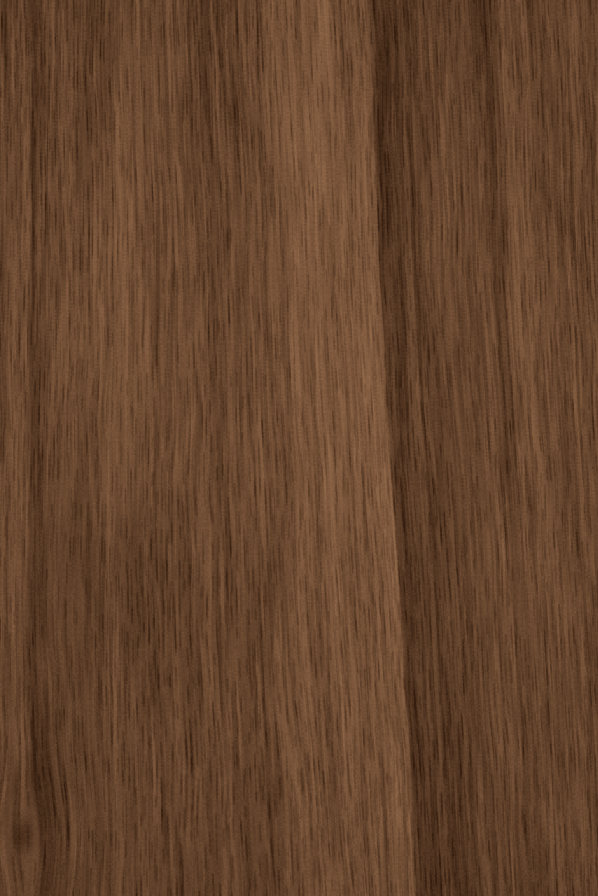
This texture is drawn by a Shadertoy shader. Its source:

```glsl
// Dark walnut board: leaning vertical bands, narrow veins, crisp fibres, pores and a small knot.

const vec3 DARK_WALNUT = vec3(0.285, 0.180, 0.108);
const vec3 LIGHT_WALNUT = vec3(0.510, 0.360, 0.250);

float hash(vec2 cell) {
    return fract(sin(dot(cell, vec2(127.1, 311.7))) * 43758.5453);
}

float noise(vec2 p) {
    vec2 i = floor(p), f = fract(p);
    f = f * f * (3.0 - 2.0 * f);
    return mix(mix(hash(i), hash(i + vec2(1, 0)), f.x),
               mix(hash(i + vec2(0, 1)), hash(i + vec2(1, 1)), f.x), f.y);
}

float fbm(vec2 p) {
    float sum = 0.0, amp = 0.5;
    for (int i = 0; i < 4; i++) {
        sum += amp * noise(p);
        p = p * vec2(2.1, 1.9) + 17.3;
        amp *= 0.5;
    }
    return sum / 0.9375;
}

// Brightness of one fibre column along its length, shifted at random.
float fibre(float column, float along) {
    return noise(vec2(column, along + 40.0 * hash(vec2(column, 2.0))));
}

// Neighbouring fibres side by side with crisp borders, from -0.5 to 0.5.
float fibres(vec2 p, vec2 density) {
    vec2 q = p * density;
    float column = floor(q.x);
    float blur = min(0.5, 0.5 * density.x / iResolution.y);
    float side = smoothstep(0.5 - blur, 0.5 + blur, fract(q.x));
    return mix(fibre(column, q.y), fibre(column + 1.0, q.y), side) - 0.5;
}

// Thin dashes with tapering ends, one per cell, shifted at random along each column.
float pores(vec2 p, vec2 density, float share, float seed) {
    vec2 q = p * density;
    float column = floor(q.x);
    q.y += 9.0 * hash(vec2(column, seed));
    vec2 cell = vec2(column, floor(q.y)) + seed;
    vec2 f = fract(q) - 0.5;
    float offset = 0.5 * (hash(cell + 3.1) - 0.5);
    float reach = mix(0.2, 0.5, hash(cell + 7.7));
    float blur = 0.5 * density.x / iResolution.y;
    float across = 1.0 - smoothstep(0.18 - blur, 0.18 + blur, abs(f.x - offset));
    float along = 1.0 - smoothstep(reach * 0.5, reach, abs(f.y));
    return across * along * step(hash(cell + 5.3), share);
}

// Soft round spot, 1 at its centre.
float blob(vec2 p, vec2 centre, vec2 size) {
    vec2 d = (p - centre) / size;
    return exp(-dot(d, d));
}

// Growth line: crisp on its left, fading out to the right.
float vein(float d, float sharpness, float fade) {
    return smoothstep(-sharpness, sharpness, d) * exp(-max(d, 0.0) / fade);
}

// Level stretch between two soft borders.
float band(float x, float left, float right, float blur) {
    return smoothstep(left - blur, left + blur, x)
         - smoothstep(right - blur, right + blur, x);
}

// Position across the grain, with the lean, the waves and the bulge at the knot.
float grainCoord(vec2 p, vec2 knot) {
    float lean = 0.05 * (1.0 - p.y) * smoothstep(0.08, 0.42, p.x);
    float wave = 0.012 * (noise(vec2(p.x * 5.0, p.y * 3.0)) - 0.5);
    float wiggle = 0.003 * (noise(p * vec2(18.0, 13.0) + 40.0) - 0.5);
    float bulge = 0.5 * (p.x - knot.x) * blob(p, knot, vec2(0.05, 0.08));
    return p.x - lean + wave + wiggle - bulge;
}

// Broad light and dark areas.
float boardTone(vec2 p, float g) {
    float tone = 0.50;
    tone += 0.20 * band(g, 0.285, 0.414, 0.008);
    tone -= 0.11 * band(g, 0.175, 0.285, 0.02);
    tone += 0.13 * band(g, 0.550, 0.580, 0.006);
    tone += 0.10 * band(g, -0.05, 0.028, 0.003);
    tone -= 0.44 * vein(g - 0.414, 0.0015, 0.065);
    tone -= 0.28 * vein(g - 0.030, 0.002, 0.016);
    tone -= 0.30 * vein(g - 0.286, 0.0015, 0.009) * smoothstep(0.2, 0.5, p.y);
    tone -= 0.30 * vein(g - 0.382, 0.0015, 0.005);
    tone -= 0.28 * vein(g - 0.452, 0.0015, 0.008);
    tone -= 0.30 * vein(g - 0.536, 0.0015, 0.010);
    // Pointed arch of pale wood on the left, stain below it.
    float arch = p.y - 0.86 + 85.0 * pow(g - 0.112, 2.0);
    tone += 0.16 * (1.0 - smoothstep(-0.03, 0.01, arch)) * smoothstep(0.38, 0.62, p.y);
    tone -= 0.22 * blob(p, vec2(0.14, 0.31), vec2(0.10, 0.12));
    // Curved line near the right border.
    float curve = p.x - 0.60 - 0.07 * (1.0 - smoothstep(0.62, 0.82, p.y));
    return tone - 0.18 * vein(curve, 0.002, 0.02) * band(p.y, 0.66, 0.80, 0.05);
}

void mainImage(out vec4 fragColor, in vec2 fragCoord) {
    vec2 p = fragCoord / iResolution.y;
    vec2 knot = vec2(0.026, 0.068);
    float g = grainCoord(p, knot);
    vec2 grain = vec2(g, p.y);
    float tone = boardTone(p, g);

    // Streaks, from wide to hair thin.
    tone += 0.50 * (fbm(vec2(g * 30.0, p.y * 1.0)) - 0.5);
    tone += 0.16 * fibres(grain, vec2(150.0, 3.0));
    tone += 0.34 * fibres(grain + 0.71, vec2(260.0, 9.0));
    tone += 0.40 * fibres(grain + 0.13, vec2(400.0, 22.0));
    tone += 0.18 * (hash(floor(p * 512.0)) - 0.5);

    // Pores gather in patches.
    float patches = mix(0.3, 0.85, noise(vec2(g * 12.0, p.y * 3.0) + 8.0));
    tone -= 0.27 * pores(grain, vec2(185.0, 25.0), patches, 1.0);
    tone -= 0.22 * pores(grain + 0.37, vec2(225.0, 15.0), patches, 23.0);
    tone += 0.13;

    // Knot with its dark plume, then dimmer borders.
    tone -= 0.55 * blob(p, knot, vec2(0.011, 0.020));
    tone -= 0.30 * blob(p, knot + vec2(0.022, 0.055), vec2(0.030, 0.060));
    vec2 fromCentre = fragCoord / iResolution.xy - 0.5;
    tone += 0.06 - 0.60 * dot(fromCentre, fromCentre);

    fragColor = vec4(mix(DARK_WALNUT, LIGHT_WALNUT, clamp(tone, -0.35, 1.2)), 1.0);
}
```
